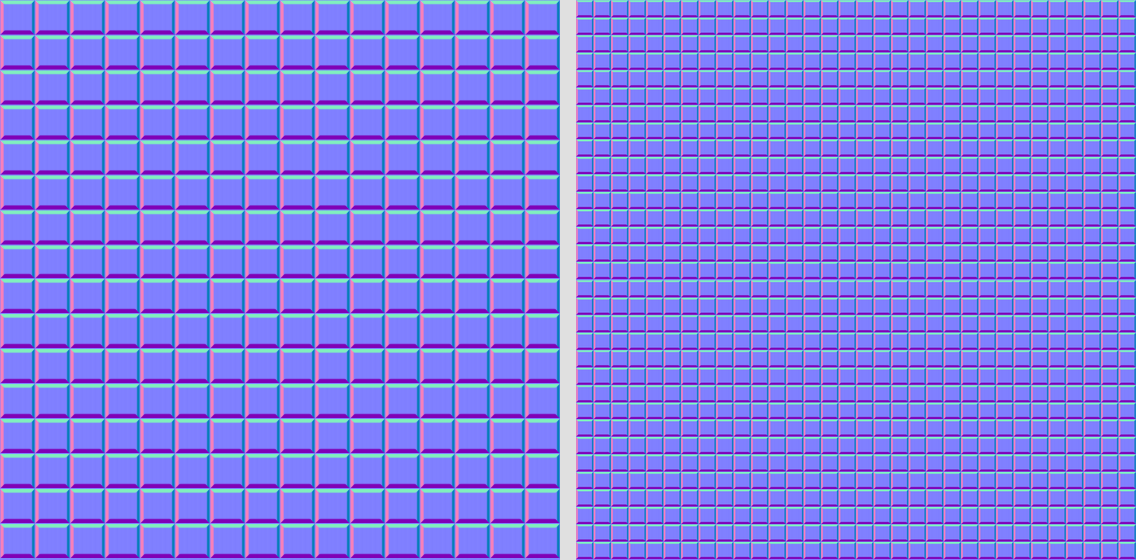
Left: one tile. Right: repeated 2 by 2.
Write a Shadertoy shader that draws this texture map.

```glsl
// Tangent-space normal map of a 16 by 16 grid of square tiles with bevelled rims.
// Each tile side is a soft band of constant slope, mitred at the corners;
// the summed slope is then encoded as a colour around flat blue.

const float TILES = 16.0;
const float TAU = 6.2831853;
const float ROW_SLIP = 0.0026;   // how much shorter the eighth row is
const float SLIP_START = 0.48;   // where the slip sets in, from the top

// Soft band beginning at a tile side and fading out around the given width.
float bevelBand(float dist, float width, float soft) {
    float rise = smoothstep(0.0, soft, dist);
    float fall = 1.0 - smoothstep(width - soft, width + soft, dist);
    return rise * fall;
}

// Keeps a band on its own side of the corner diagonals.
float mitre(float dist, float sideDist, float soft) {
    return smoothstep(-soft, soft, sideDist - dist);
}

// Slope of one tile; p runs from 0 to 1, rightwards and downwards.
vec2 tileSlope(vec2 p, float soft) {
    vec2 q = 1.0 - p;
    float sideX = min(p.x, q.x);
    float sideY = min(p.y, q.y);
    float left   = bevelBand(p.x, 0.105, soft) * mitre(p.x, sideY, soft);
    float right  = bevelBand(q.x, 0.085, soft) * mitre(q.x, sideY, soft);
    float top    = bevelBand(p.y, 0.118, soft) * mitre(p.y, sideX, soft);
    float bottom = bevelBand(q.y, 0.132, soft) * mitre(q.y, sideX, soft);
    return vec2(0.95 * left - 0.97 * right, 0.88 * top - 0.99 * bottom);
}

// Faint upright ripple, a whole number of waves per tile.
float ripple(float x) {
    return 0.6 * sin(TAU * 8.0 * x) + 0.4 * sin(TAU * 5.0 * x);
}

vec3 encodeSlope(vec2 slope) {
    float steepness = max(abs(slope.x), abs(slope.y));
    return 0.5 + 0.5 * vec3(slope, 1.0 - 0.58 * steepness);
}

void mainImage(out vec4 fragColor, in vec2 fragCoord) {
    vec2 uv = fragCoord / iResolution.xy;
    uv.y = 1.0 - uv.y;

    // The slip falls inside a flat tile face and leaves a thin flat strip below.
    float rowY = uv.y + ROW_SLIP * step(SLIP_START, uv.y);
    float inside = step(rowY, 1.0);
    vec2 tile = fract(vec2(uv.x, rowY) * TILES);

    float pixel = TILES / min(iResolution.x, iResolution.y);
    float soft = max(0.028, pixel);
    vec2 slope = tileSlope(tile, soft) * inside;

    vec3 color = encodeSlope(slope);
    color += 0.005 * ripple(tile.x) * (1.0 - length(slope));
    fragColor = vec4(clamp(color, 0.0, 1.0), 1.0);
}
```
